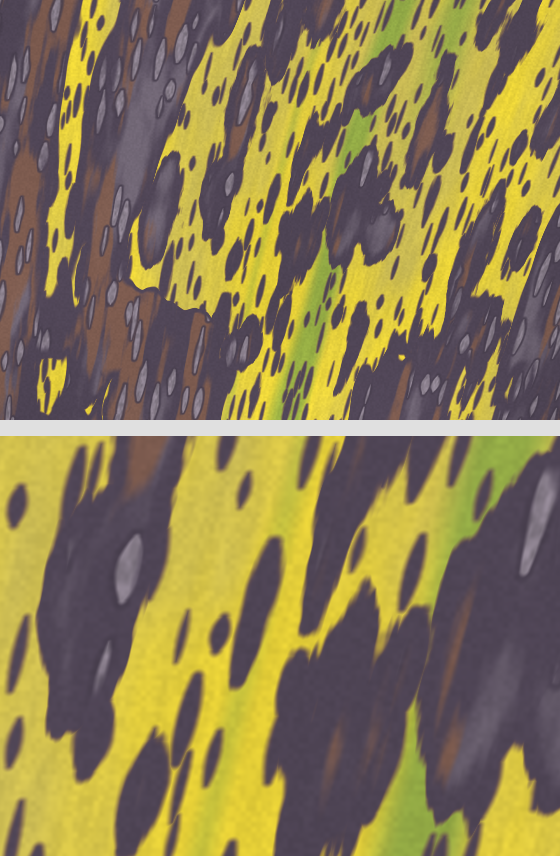
Top: the whole. Bottom: its middle third, enlarged.
Reproduce this texture procedurally as a WebGL 2 fragment shader.

```glsl
#version 300 es
precision highp float;
// Ageing leaf: yellow blade with green veins, overrun by dark leaning streaks.
// Sheared coordinates give the grain; jittered cells scatter tapered streaks,
// and one signed field (positive = living tissue) drives all the colouring.
uniform vec2 u_resolution;
out vec4 fragColor;

const vec3 YELLOW = vec3(0.92, 0.83, 0.22);
const vec3 OCHRE  = vec3(0.79, 0.73, 0.33);
const vec3 GREEN  = vec3(0.55, 0.66, 0.27);
const vec3 DARK   = vec3(0.31, 0.27, 0.335);
const vec3 BROWN  = vec3(0.50, 0.36, 0.30);
const vec3 GREY   = vec3(0.53, 0.49, 0.54);

vec3 hash3(vec2 p) {
  vec3 q = fract(p.xyx * vec3(0.1031, 0.1030, 0.0973));
  q += dot(q, q.yxz + 33.33);
  return fract((q.xxy + q.yzz) * q.zyx);
}

float noise(vec2 p) {
  vec2 i = floor(p), f = fract(p);
  f = f * f * (3.0 - 2.0 * f);
  vec2 e = vec2(0.0, 1.0);
  return mix(mix(hash3(i).x, hash3(i + e.yx).x, f.x),
             mix(hash3(i + e.xy).x, hash3(i + e.yy).x, f.x), f.y);
}

float fbm(vec2 p) {
  float sum = 0.0, amp = 0.53;
  for (int i = 0; i < 4; i++) {
    sum += amp * noise(p);
    p = p * 2.03 + 17.7;
    amp *= 0.5;
  }
  return sum;
}

// Distance to scattered upright tapered streaks, clumped by a coarse noise.
float streaks(vec2 p, vec2 cell, float density, float seed) {
  vec2 id = floor(p / cell);
  float d = 1.0;
  for (int j = -1; j <= 1; j++) {
    for (int i = -1; i <= 1; i++) {
      vec2 c = id + vec2(i, j);
      vec3 place = hash3(c + seed), size = hash3(c + seed + 71.3);
      float clump = 0.4 + 1.2 * noise(c * 0.37 + seed);
      if (place.z > density * clump) continue;
      vec2 q = p - (c + 0.5 + 0.8 * (place.xy - 0.5)) * cell;
      float halfLen = cell.y * mix(0.16, 0.5, size.x);
      float radius = cell.x * mix(0.15, 0.38, size.y);
      float t = clamp(q.y / halfLen, -1.0, 1.0);
      radius *= 1.0 - 0.55 * t * t;
      d = min(d, length(vec2(q.x, max(abs(q.y) - halfLen, 0.0))) - radius);
    }
  }
  return d;
}

// Outline of the living areas: broad blade plus two narrow side strips.
float livingArea(vec2 p, vec2 g) {
  float ragged = noise(g * vec2(27.0, 5.0)) - 0.5;
  float fine = noise(g * vec2(75.0, 14.0)) - 0.5;
  float left = 0.32 + 0.45 * max(p.y - 0.44, 0.0)
             + 0.23 * smoothstep(0.34, 0.2, p.y);
  float low = mix(-0.1, 0.15, smoothstep(0.79, 0.87, p.x))
            + 1.2 * max(p.x - 1.04, 0.0);
  float blade = min(p.x - left, 0.6 * (p.y - low)) + 0.09 * ragged;
  float rise = p.y - 0.3;
  float leftStrip = min(0.036 - abs(p.x - 0.145 - 0.21 * rise * rise),
                        0.3 * rise) + 0.06 * ragged;
  float rightMid = 1.12 + 0.25 * p.y + 0.2 * p.y * p.y;
  float rightStrip = 0.03 - abs(p.x - rightMid) + 0.045 * ragged;
  float islands = min(-streaks(g, vec2(0.11, 0.16), 0.25, 211.0),
                      0.15 - p.y);
  return max(max(blade, islands), max(leftStrip, rightStrip)) + 0.018 * fine;
}

// Three sizes of dark streak, the larger ones with frayed edges.
float spots(vec2 g) {
  float fray = fbm(g * vec2(38.0, 9.0)) - 0.5;
  float large = streaks(g, vec2(0.15, 0.29), 0.62, 11.0) + 0.055 * fray;
  float medium = streaks(g, vec2(0.052, 0.15), 0.44, 37.0) + 0.02 * fray;
  float small = streaks(g, vec2(0.021, 0.075), 0.42, 83.0) + 0.004 * fray;
  return min(large, min(medium, small));
}

vec3 livingColour(vec2 p, vec2 g) {
  float pale = fbm(g * vec2(9.0, 2.5) + 5.0);
  vec3 col = mix(YELLOW, OCHRE, smoothstep(0.3, 0.75, pale + 0.2 * (p.y - 0.4)));
  float wobble = 0.03 * (noise(g * vec2(12.0, 3.0)) - 0.5);
  float vein = smoothstep(0.055, 0.015, abs(g.x - 0.81 + wobble));
  float side = smoothstep(0.07, 0.0, abs(g.x - 0.94 + wobble))
             * smoothstep(0.5, 0.95, p.y);
  float trace = 0.35 * smoothstep(0.02, 0.0, abs(g.x - 0.64 + wobble));
  col = mix(col, GREEN, max(vein * 0.9, max(side * 0.8, trace)));
  return col * (0.97 + 0.06 * noise(g * vec2(160.0, 18.0)));
}

vec3 decayedColour(vec2 p, vec2 g) {
  float rust = fbm(g * vec2(24.0, 4.0) + 31.0);
  float ash = fbm(g * vec2(15.0, 4.0) + 63.0);
  vec3 col = mix(DARK, GREY, 0.6 * smoothstep(0.5, 0.75, ash));
  float rustEdge = mix(0.43, 0.53, smoothstep(0.2, 0.8, p.x));
  col = mix(col, BROWN, 0.9 * smoothstep(rustEdge, rustEdge + 0.13, rust));
  // Dry grey lenses, each with a dark rim.
  float lens = streaks(g, vec2(0.036, 0.11), 0.5, 149.0)
             + 0.006 * (noise(g * vec2(90.0, 30.0)) - 0.5);
  col = mix(col, DARK * 0.9, 0.85 * smoothstep(0.006, 0.0, lens));
  float speckle = noise(g * vec2(230.0, 110.0));
  return mix(col, GREY * (0.88 + 0.24 * speckle), smoothstep(0.0, -0.005, lens));
}

void main() {
  vec2 p = gl_FragCoord.xy / u_resolution.y;
  vec2 g = vec2(p.x - (p.y - 0.5) * (0.12 + 0.2 * p.x), p.y);
  g.x += 0.008 * (noise(g * vec2(7.0, 6.0)) - 0.5);

  float field = min(livingArea(p, g), spots(g));
  float soft = max(0.0025, 0.8 / u_resolution.y);

  // From deep decay through dark margin and rusty halo to living tissue.
  vec3 col = mix(decayedColour(p, g), DARK, smoothstep(-0.032, -0.012, field));
  col = mix(col, BROWN, 0.6 * smoothstep(-0.004, 0.001, field));
  col = mix(col, livingColour(p, g), smoothstep(-soft, soft * 1.6, field));

  float grain = noise(p * 240.0) - 0.5;
  col *= 1.0 + 0.07 * grain + 0.08 * (noise(p * 3.0) - 0.5);
  fragColor = vec4(clamp(col, 0.0, 1.0), 1.0);
}
```
